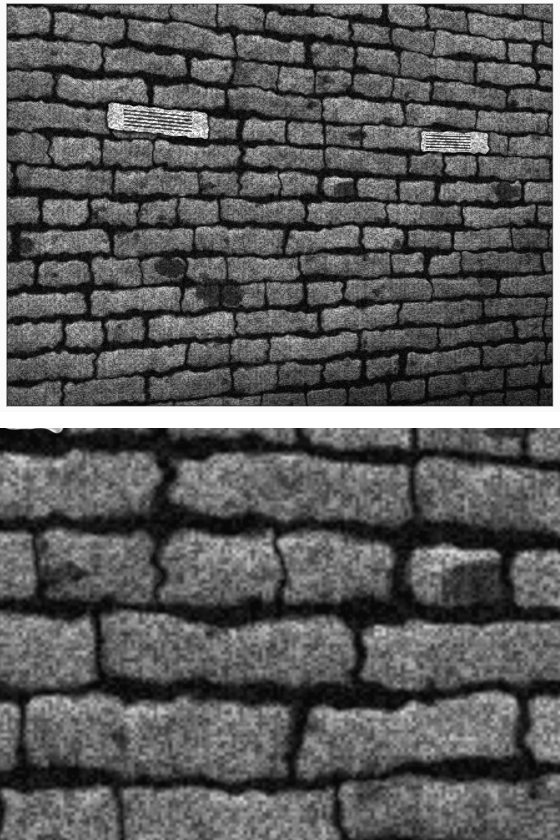
Top: the whole. Bottom: its middle third, enlarged.
Reproduce this texture procedurally as a WebGL 2 fragment shader.

```glsl
#version 300 es
precision highp float;
// Grainy grey brick wall in perspective, with two slotted air vents and a pale margin.
uniform vec2 u_resolution;
out vec4 outColor;

// Lengths are in canvas heights, with y pointing down from the top.
const float HORIZON = 0.55;          // height of the one level joint
const float COURSE_LEFT = 0.078;     // course height at the left edge
const float COURSE_SLOPE = 0.0174;   // loss of course height per unit of x
const float BRICK_LENGTH = 3.1;      // in course heights
const float HALF_CHANCE = 0.3;       // share of bricks cut into two halves
const float CORNER = 0.13;
const float GRAIN = 0.5;
const float PAPER = 0.98;
const float MORTAR = 0.06;
const float BRICK = 0.4;
const float VENT = 0.68;
const vec4 FRAME = vec4(0.016, 0.009, 1.342, 0.986);  // left, top, right, bottom

const int VENTS = 2;
const vec4 VENT_BOX[VENTS] = vec4[](vec4(0.383, 0.293, 0.122, 0.031),
                                   vec4(1.104, 0.345, 0.081, 0.024));
// tilt, slot centre, slot half length
const vec3 VENT_SLOT[VENTS] = vec3[](vec3(0.1, 0.0, 0.083), vec3(0.03, -0.016, 0.054));

const int HOLES = 6;
// centre x, centre y, radius
const vec3 HOLE[HOLES] = vec3[](vec3(0.535, 0.71, 0.05), vec3(1.232, 0.464, 0.034),
    vec3(0.842, 0.46, 0.026), vec3(0.06, 0.595, 0.028),
    vec3(0.415, 0.65, 0.03), vec3(0.87, 0.33, 0.02));

float hash(vec2 p) {
    return fract(sin(dot(p, vec2(127.1, 311.7))) * 43758.5453);
}

float noise(vec2 p) {
    vec2 i = floor(p), f = fract(p);
    f = f * f * (3.0 - 2.0 * f);
    return mix(mix(hash(i), hash(i + vec2(1, 0)), f.x),
               mix(hash(i + vec2(0, 1)), hash(i + vec2(1, 1)), f.x), f.y);
}

float fbm(vec2 p) {
    float sum = 0.0, gain = 0.53;
    for (int i = 0; i < 4; i++) {
        sum += gain * noise(p);
        p = p * 2.1 + 17.3;
        gain *= 0.5;
    }
    return sum;
}

float boxDistance(vec2 p, vec2 halfSize, float radius) {
    vec2 q = abs(p) - halfSize + radius;
    return length(max(q, 0.0)) + min(max(q.x, q.y), 0.0) - radius;
}

// Position of the joint at the left end of a brick, in brick lengths.
float jointAt(float id, float row) {
    return id + 0.22 * hash(vec2(id, row) + 5.7);
}

float wall(vec2 p) {
    // Perspective: courses shrink to the right and fan out from the horizon.
    float course = COURSE_LEFT - COURSE_SLOPE * p.x;
    vec2 q = vec2(log(COURSE_LEFT / course) / COURSE_SLOPE, (p.y - HORIZON) / course);
    q += 0.3 * (vec2(fbm(p * 14.0 + 40.0), fbm(p * 13.0)) - 0.5);
    q += 0.13 * (vec2(noise(p * 75.0), noise(p * 70.0 + 9.0)) - 0.5);

    // Find the brick and, in cut bricks, the half.
    float row = floor(q.y);
    float along = q.x / BRICK_LENGTH + 0.5 * mod(row, 2.0) + 0.3 * hash(vec2(row, 3.0));
    float id = floor(along);
    if (along < jointAt(id, row)) id -= 1.0;
    float a = jointAt(id, row), b = jointAt(id + 1.0, row);
    float middle = mix(a, b, 0.5);
    if (hash(vec2(id, row) + 21.0) < HALF_CHANCE) {
        if (along < middle) b = middle; else a = middle;
    }
    float tone = hash(vec2(a * 7.0, row));
    vec2 local = vec2((along - 0.5 * (a + b)) * BRICK_LENGTH, q.y - row - 0.5);
    local.y += 0.07 * (tone - 0.5) * local.x;

    // Worn edges: joints widen and close along their length.
    float gap = 0.035 + 0.13 * noise(p * 16.0 + 3.0);
    vec2 halfSize = vec2(0.5 * (b - a) * BRICK_LENGTH - gap * mix(0.3, 0.9, tone), 0.5 - gap);
    float d = boxDistance(local, halfSize, CORNER);
    float face = 1.0 - smoothstep(-0.07, 0.06, d);

    float lit = BRICK + 0.09 * (tone - 0.5) + 0.26 * (fbm(p * 32.0) - 0.5);
    lit += 0.1 * smoothstep(0.3, 0.0, local.y + halfSize.y);
    lit -= 0.08 * smoothstep(0.25, 0.0, halfSize.y - local.y);
    lit -= 0.2 * smoothstep(0.68, 0.8, fbm(p * 24.0 + 60.0));
    return mix(MORTAR, lit, face);
}

void main() {
    vec2 p = vec2(gl_FragCoord.x, u_resolution.y - gl_FragCoord.y) / u_resolution.y;
    float pixel = 1.0 / u_resolution.y;
    float shade = wall(p);

    // Broken hollows
    for (int i = 0; i < HOLES; i++) {
        vec2 r = (p - HOLE[i].xy) * vec2(0.75, 1.3) / HOLE[i].z;
        float d = length(r) + 1.1 * (fbm(p * 45.0) - 0.5);
        shade = mix(0.05 + 0.25 * shade, shade, smoothstep(0.65, 1.05, d));
    }

    // Air vents: a dark surround, a pale plate and rows of slots
    for (int i = 0; i < VENTS; i++) {
        vec4 box = VENT_BOX[i];
        vec3 slot = VENT_SLOT[i];
        vec2 r = p - box.xy;
        r.y -= slot.x * r.x;
        float d = boxDistance(r, box.zw, 0.008) + 0.006 * (noise(p * 80.0) - 0.5);
        float plate = VENT + 0.25 * (fbm(p * 50.0) - 0.5);
        float inside = boxDistance(r - vec2(slot.y, 0.0), vec2(slot.z, box.w * 0.8), 0.002);
        float bars = 0.5 + 0.5 * cos(r.y / box.w * 22.0);
        plate -= 0.42 * smoothstep(0.35, 0.75, bars) * smoothstep(0.002, -0.002, inside);
        shade *= mix(0.25, 1.0, smoothstep(0.0, 0.012, d));
        shade = mix(plate, shade, smoothstep(-pixel, pixel, d));
    }

    // Uneven light, darkest at the foot and the lower right
    float light = 1.1 - 0.35 * smoothstep(0.82, 1.0, p.y);
    light -= 0.42 * smoothstep(1.45, 2.2, p.x + p.y);
    light -= 0.18 * smoothstep(0.14, 0.0, p.x);
    shade *= light;

    // Print grain
    float grain = 0.6 * noise(p * 330.0) + 0.4 * noise(p * 190.0 + 7.0) - 0.5;
    shade += GRAIN * grain * (0.25 + 1.6 * shade);

    // Pale margin
    vec2 centre = 0.5 * (FRAME.xy + FRAME.zw), extent = 0.5 * (FRAME.zw - FRAME.xy);
    float edge = boxDistance(p - centre, extent, 0.0);
    shade = mix(shade, 0.08, smoothstep(-2.0 * pixel, 0.0, edge) * 0.6);
    shade = mix(shade, PAPER, smoothstep(-pixel, pixel, edge));
    outColor = vec4(vec3(clamp(shade, 0.03, PAPER)), 1.0);
}
```
